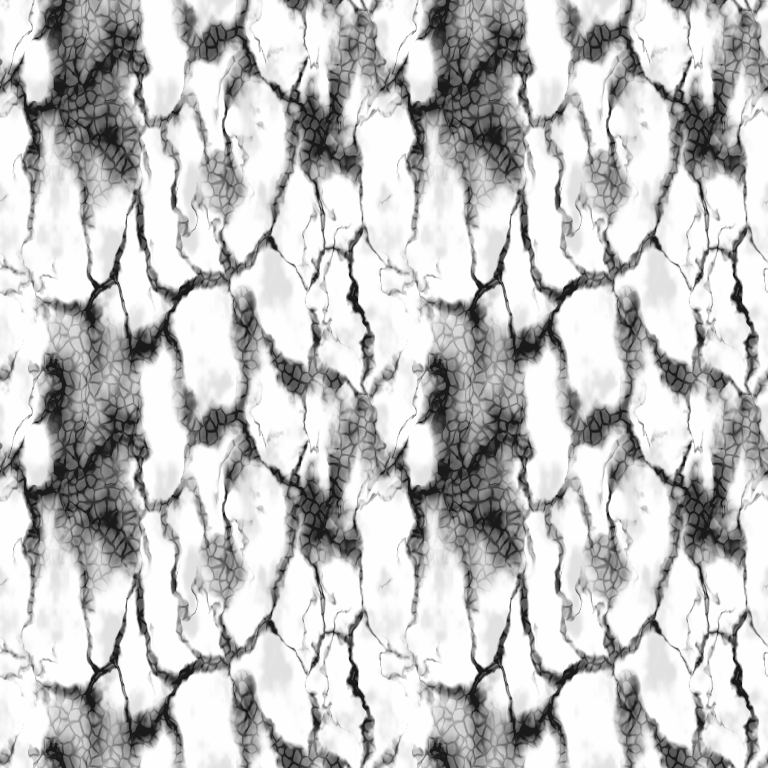
Give the GLSL for this texture, as a three.js fragment shader.

```glsl
// Weathered bark in black and white: tall pale plates split by grey, scaly crevices.
// Two by two identical tiles, each built from warped cell borders, wrapping noise
// and thin ridged veins. Every lattice wraps on a whole number of cells.
varying vec2 vUv;

// Sine-free hash of a lattice point
vec2 hash2(vec2 p) {
  vec3 h = fract(p.xyx * vec3(0.1031, 0.1030, 0.0973));
  h += dot(h, h.yzx + 33.33);
  return fract((h.xx + h.yz) * h.zy);
}

// Value noise that wraps after "period" cells
float noise(vec2 p, vec2 period, float seed) {
  vec2 cell = floor(p);
  vec2 f = fract(p);
  f = f * f * (3.0 - 2.0 * f);
  vec2 a = mod(cell, period) + seed;
  vec2 b = mod(cell + 1.0, period) + seed;
  return mix(mix(hash2(a).x, hash2(vec2(b.x, a.y)).x, f.x),
             mix(hash2(vec2(a.x, b.y)).x, hash2(b).x, f.x), f.y);
}

// Four wrapping octaves, result around 0.5
float fbm(vec2 p, vec2 period, float seed) {
  float sum = 0.0;
  float weight = 0.533;
  for (int i = 0; i < 4; i++) {
    sum += weight * noise(p * period, period, seed);
    period *= 2.0;
    weight *= 0.5;
    seed += 17.0;
  }
  return sum;
}

// Gap between the nearest two cell points: zero on a cell border
float cellBorder(vec2 p, vec2 period, float seed) {
  p *= period;
  vec2 cell = floor(p);
  float nearest = 9.0;
  float second = 9.0;
  for (int y = -1; y <= 1; y++) {
    for (int x = -1; x <= 1; x++) {
      vec2 c = cell + vec2(float(x), float(y));
      float d = length(c + hash2(mod(c, period) + seed) - p);
      second = min(second, max(nearest, d));
      nearest = min(nearest, d);
    }
  }
  return second - nearest;
}

void main() {
  vec2 tile = vUv * 2.0;

  // Bend broadly, then fray the outlines
  vec2 bend = vec2(fbm(tile, vec2(5.0, 3.0), 11.0), fbm(tile, vec2(5.0, 3.0), 97.0)) - 0.5;
  vec2 fray = vec2(fbm(tile, vec2(20.0, 14.0), 31.0), fbm(tile, vec2(20.0, 14.0), 63.0)) - 0.5;
  vec2 p = tile + bend * vec2(0.16, 0.24) + fray * vec2(0.05, 0.07);

  // Crevices between plates, from hairline to wide
  float border = cellBorder(p, vec2(8.0, 3.0), 5.0);
  border += 0.35 * (fbm(tile, vec2(16.0, 9.0), 211.0) - 0.5);
  float breadth = smoothstep(0.38, 0.66, fbm(tile, vec2(5.0, 3.0), 151.0));
  float crevice = 1.0 - smoothstep(0.0, 0.12 + 0.55 * breadth, border);

  // Small scales with dark outlines inside the crevices
  vec2 scaleUv = tile + fray * 0.03;
  float scales = 1.0 - smoothstep(0.0, 0.35, cellBorder(scaleUv, vec2(44.0, 32.0), 41.0));
  float grain = smoothstep(0.3, 0.7, fbm(tile, vec2(12.0, 8.0), 301.0));
  float ink = crevice * (0.26 + 0.46 * grain + 0.3 * scales);

  // Black cracks along the deepest lines
  float crack = 1.0 - smoothstep(0.0, 0.09, abs(border));
  ink += 0.28 * crack * smoothstep(0.4, 0.65, fbm(tile, vec2(7.0, 5.0), 401.0));

  // Broken upright veins across the plates
  float ridge = abs(2.0 * fbm(p, vec2(11.0, 5.0), 503.0) - 1.0);
  float vein = 1.0 - smoothstep(0.0, 0.08, ridge);
  float veinArea = smoothstep(0.42, 0.64, fbm(tile, vec2(8.0, 5.0), 601.0));
  ink += vein * veinArea * (0.25 + 0.3 * scales) * (1.0 - 0.6 * crevice);

  // Faint smudges on the pale faces
  ink += 0.12 * smoothstep(0.56, 0.75, fbm(tile, vec2(14.0, 8.0), 701.0));

  float tone = mix(0.995, 0.1, clamp(ink, 0.0, 1.0));
  gl_FragColor = vec4(vec3(tone), 1.0);
}
```
